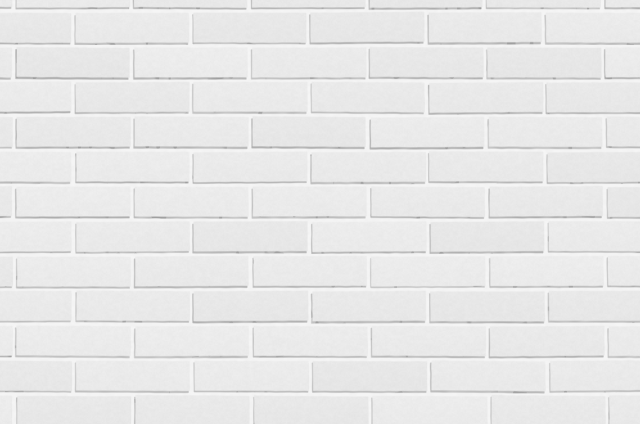
Write a Shadertoy shader that draws this texture.

```glsl
// White painted brick wall in running bond: 12.17 courses high, 5.43 bricks wide.
// Each brick is a rounded box over pale mortar, with an offset box as its shadow
// below and to the left; hashes vary size, tilt, tone and shadow wear.

// Layout, in units of the canvas height, measured from the top left
const vec2  CELL         = vec2(0.2775, 0.08216);
const vec2  FIRST_JOINT  = vec2(0.1725, 0.0251);
const vec2  FACE_HALF    = vec2(0.1338, 0.0352);
const vec2  FACE_SHIFT   = vec2(0.0003, -0.0014);
const vec2  SHADOW_SHIFT = vec2(-0.0025, 0.0046);
const float SPREAD       = 0.008;   // slight widening towards the bottom
const float CORNER       = 0.0022;
const float SOFTNESS     = 0.0008;

// Variation between bricks
const float PLACE_JITTER = 0.0018;
const float TILT_JITTER  = 0.009;
const float TONE_JITTER  = 0.010;
const float GRAIN        = 0.022;

// Colours
const vec3 FACE_COLOR   = vec3(0.918);
const vec3 MORTAR_COLOR = vec3(0.955);
const vec3 SHADOW_LIGHT = vec3(0.80);
const vec3 SHADOW_DARK  = vec3(0.68);
const vec3 CHIP_COLOR   = vec3(0.58);

float hash(vec2 p) {
    vec3 q = fract(p.xyx * vec3(0.1031, 0.1030, 0.0973));
    q += dot(q, q.yzx + 33.33);
    return fract((q.x + q.y) * q.z);
}

float signedHash(vec2 p) { return 2.0 * hash(p) - 1.0; }

float noise(vec2 p) {
    vec2 i = floor(p), f = fract(p);
    f = f * f * (3.0 - 2.0 * f);
    return mix(mix(hash(i), hash(i + vec2(1, 0)), f.x),
               mix(hash(i + vec2(0, 1)), hash(i + vec2(1, 1)), f.x), f.y);
}

float roundedBox(vec2 p, vec2 halfSize) {
    vec2 d = abs(p) - halfSize + CORNER;
    return length(max(d, 0.0)) + min(max(d.x, d.y), 0.0) - CORNER;
}

void mainImage(out vec4 fragColor, in vec2 fragCoord) {
    vec2 p = vec2(fragCoord.x, iResolution.y - fragCoord.y) / iResolution.y;
    float blur = 0.6 / iResolution.y + SOFTNESS;

    // Running bond: every other course moves by half a brick
    vec2 wall = vec2(p.x * (1.0 - SPREAD * p.y), p.y);
    vec2 grid = (wall - FIRST_JOINT) / CELL;
    float course = floor(grid.y);
    grid.x += 0.5 * mod(course, 2.0);
    vec2 id = floor(grid) + 20.0;
    vec2 local = (fract(grid) - 0.5) * CELL - FACE_SHIFT;

    // Uneven laying and wavering edges
    local += PLACE_JITTER * 0.5 * vec2(signedHash(id), signedHash(id + 31.7));
    local.y += TILT_JITTER * signedHash(id + 57.3) * local.x;
    local += 0.0009 * (vec2(noise(p * 60.0), noise(p * 60.0 + 40.0)) - 0.5);
    vec2 halfSize = FACE_HALF;
    halfSize.x += 0.5 * PLACE_JITTER * signedHash(id + 83.1);

    // Face and shadow coverage
    vec2 shift = SHADOW_SHIFT * mix(0.75, 1.15, hash(id + 12.9));
    float face = 1.0 - smoothstep(-blur, blur, roundedBox(local, halfSize));
    float shadow = 1.0 - smoothstep(-blur, blur, roundedBox(local - shift, halfSize));

    // Mortar, then shadow with a few dark chips, then painted face
    float fine = noise(p * 330.0) - 0.5;
    float coarse = noise(p * vec2(110.0, 160.0) + 9.0) - 0.5;
    vec3 color = MORTAR_COLOR + 0.015 * coarse;
    float depth = clamp(0.6 * noise(p * 45.0 + 5.0) + 0.5 * hash(id + 4.4), 0.0, 1.0);
    vec3 shade = mix(SHADOW_LIGHT, SHADOW_DARK, depth);
    float chips = smoothstep(0.80, 0.92, noise(p * vec2(75.0, 55.0) + 70.0));
    shade = mix(shade, CHIP_COLOR, 0.7 * chips);
    color = mix(color, shade, shadow);

    vec3 paint = FACE_COLOR + TONE_JITTER * signedHash(id + 66.2);
    paint += GRAIN * (0.6 * fine + 0.5 * coarse);
    paint -= 0.008 * smoothstep(-FACE_HALF.y, FACE_HALF.y, local.y);
    color = mix(color, paint, face);

    fragColor = vec4(clamp(color, 0.0, 1.0), 1.0);
}
```
